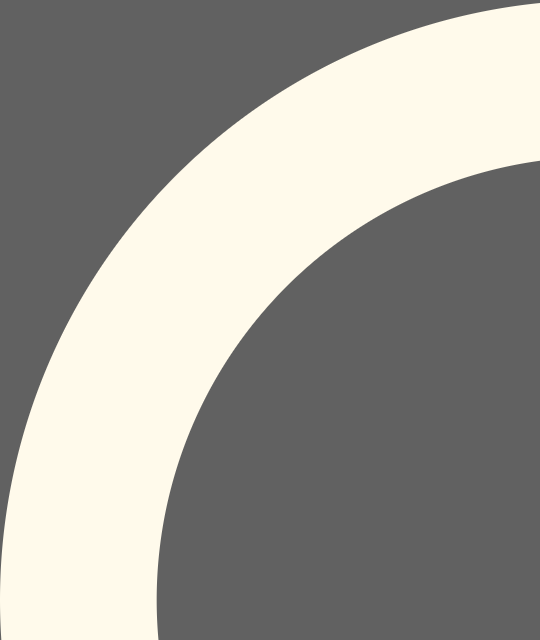
Write a WebGL 1 fragment shader that draws this background.

```glsl
precision highp float;
// A broad cream ring on flat grey, cropped to its upper left arc.

uniform vec2 u_resolution;

// Lengths are fractions of the canvas height
#define RING_CENTER vec2(0.9375, 0.0625)
#define OUTER_RADIUS 0.9375
#define INNER_RADIUS 0.6927
#define GREY vec3(0.38)
#define CREAM vec3(1.0, 0.98, 0.92)

// Signed distance to a ring, negative inside the band
float ringDistance(vec2 point, float innerRadius, float outerRadius) {
  float radius = length(point);
  return max(radius - outerRadius, innerRadius - radius);
}

void main() {
  vec2 position = gl_FragCoord.xy / u_resolution.y;
  float distanceToRing = ringDistance(position - RING_CENTER, INNER_RADIUS, OUTER_RADIUS);

  // One pixel of edge smoothing
  float coverage = clamp(0.5 - distanceToRing * u_resolution.y, 0.0, 1.0);
  gl_FragColor = vec4(mix(GREY, CREAM, coverage), 1.0);
}
```
